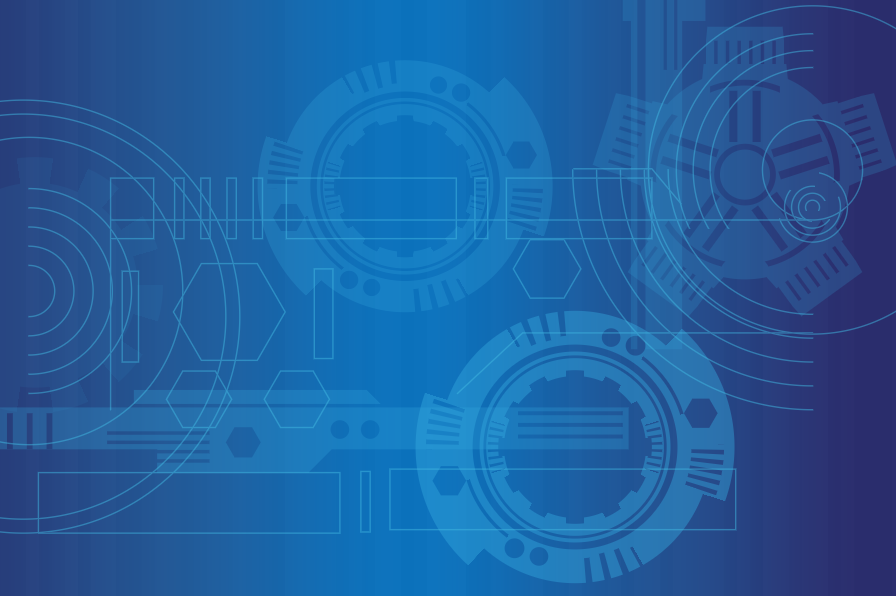
This background is drawn by a Shadertoy shader. Its source:

```glsl
float pixel;
float lineDist = 9.0;

float fill(float d) { return clamp(0.5 - d / pixel, 0.0, 1.0); }
float stroke(float d) { return fill(abs(d) - 0.006); }
float hash(float n) { return fract(sin(n * 91.7) * 437.58); }
// Bars of a given half width, repeated along x
float bars(float x, float period, float w) { return abs(mod(x, period) - 0.5 * period) - w; }

float box(vec2 p, float left, float top, float right, float bottom) {
  return max(max(left - p.x, p.x - right), max(top - p.y, p.y - bottom));
}

float hexagon(vec2 p, float r) {
  p = abs(p);
  return max(p.y, p.x * 0.866 + p.y * 0.5) - r * 0.866;
}

// Outline pieces collected in lineDist
void add(float d) { lineDist = min(lineDist, abs(d)); }
void frame(vec2 p, float l, float t, float r, float b) { add(box(p, l, t, r, b)); }
void link(vec2 p, float x0, float y0, float x1, float y1) {
  vec2 a = p - vec2(x0, y0), b = vec2(x1 - x0, y1 - y0);
  add(length(a - b * clamp(dot(a, b) / dot(b, b), 0.0, 1.0)));
}

// Mechanical ring; both halves share the same cut-outs
float gearRing(vec2 q) {
  vec2 s = q.x < 0.0 ? -q : q;
  float r = length(s), h = degrees(atan(s.y, s.x)), arc = r * 0.01745;
  float tab = fill((abs(h - 14.0) - 34.0) * arc);
  float body = fill(r - mix(1.17, 1.37, tab)) * fill(0.88 - r);
  float holes = hexagon(s - vec2(1.08, 0.29), 0.145);
  holes = min(holes, length(s - vec2(0.31, 0.94)) - 0.08);
  holes = min(holes, length(s - vec2(0.52, 0.87)) - 0.085);
  float reach = 0.08 + 0.06 * hash(floor(h / 8.0));
  holes = min(holes, max(max(bars(h, 8.0, 1.4) * arc, abs(r - 1.08) - reach), h + 60.0));
  holes = min(holes, max(max(bars(h, 4.0, 0.9) * arc, abs(r - 1.14) - 0.14), abs(h + 9.0) - 10.0));
  holes = min(holes, max(abs(r - 0.96) - 0.015, abs(h - 35.0) - 18.0));
  body *= 1.0 - fill(holes);

  // Inner toothed rim
  float teeth = 0.05 * fill(bars(h, 30.0, 8.0) * arc);
  float rim = fill(r - 0.82) * fill(0.66 - teeth - r);
  float ticks = max(bars(h, 5.0, 0.9) * arc, abs(h) - 17.5);
  rim *= 1.0 - fill(max(ticks, abs(r - 0.69) - 0.06));
  return max(body, rim * (1.0 - fill(abs(r - 0.775) - 0.012)));
}

// Wheel with five broad teeth and cut spokes
float spokedWheel(vec2 q) {
  float r = length(q), a = mod(atan(q.y, q.x) + 0.314, 1.2566) - 0.6283;
  vec2 s = r * vec2(cos(a), sin(a));
  float shape = min(r - 0.9, max(abs(s.y) - 0.45 + 0.1 * s.x, s.x - 1.27));
  float cuts = max(abs(abs(s.y) - 0.1) - 0.035, abs(s.x - 0.5) - 0.22);
  cuts = min(cuts, max(abs(r - 0.79) - 0.025, abs(s.y) - 0.3));
  cuts = min(cuts, max(bars(s.y, 0.1, 0.015), abs(s.x - 1.05) - 0.1));
  return fill(shape) * (1.0 - fill(min(cuts, abs(r - 0.24) - 0.025)));
}

// Horizontal and vertical machine beams
float beams(vec2 p) {
  float across = box(p, -1.0, 3.5, 5.4, 3.86);
  across = min(across, box(p, 1.35, 3.84, 6.71 - p.y, 4.06));
  across = min(across, box(p, 1.15, 3.35, p.y - 0.2, 3.47));
  float cuts = max(bars(p.y, 0.1, 0.017), box(p, 4.45, 3.5, 5.35, 3.8));
  cuts = min(cuts, max(bars(p.y, 0.08, 0.015), box(p, 0.92, 3.7, 1.8, 4.0)));
  cuts = min(cuts, max(bars(p.x, 0.17, 0.025), box(p, 0.0, 3.55, 0.55, 3.86)));
  cuts = min(cuts, hexagon(p - vec2(2.09, 3.8), 0.15));
  cuts = min(cuts, length(vec2(abs(p.x - 3.05) - 0.13, p.y - 3.69)) - 0.08);
  float down = min(box(p, 5.42, -1.0, 5.86, 3.0), box(p, 5.35, -1.0, 6.06, 0.18));
  float grooves = max(bars(p.x, 0.09, 0.014), box(p, 5.66, 0.0, 5.84, 0.6));
  grooves = min(grooves, abs(p.x - 5.51) - 0.035);
  return max(fill(across) * (1.0 - fill(cuts)), 0.7 * fill(down) * (1.0 - fill(grooves)));
}

// Fine circuit outlines
void circuits(vec2 p) {
  frame(p, 0.95, 1.53, 1.32, 2.05);
  frame(p, 2.46, 1.53, 3.92, 2.05);
  for (float i = 0.0; i < 4.0; i++) frame(p, 1.5 + 0.225 * i, 1.53, 1.58 + 0.225 * i, 2.05);
  frame(p, 4.08, 1.53, 4.19, 2.05);
  frame(p, 4.35, 1.53, 5.6, 2.05);
  frame(p, 1.05, 2.33, 1.19, 3.11);
  frame(p, 2.7, 2.31, 2.86, 3.08);
  frame(p, 0.33, 4.06, 2.92, 4.58);
  frame(p, 3.1, 4.05, 3.18, 4.57);
  frame(p, 3.35, 4.03, 6.32, 4.55);
  add(hexagon(p - vec2(1.97, 2.68), 0.48));
  add(hexagon(p - vec2(4.7, 2.31), 0.29));
  add(hexagon(vec2(abs(p.x - 2.13) - 0.42, p.y - 3.43), 0.28));
  link(p, 0.95, 1.89, 7.0, 1.89);
  link(p, 0.95, 2.0, 0.95, 3.52);
  link(p, 4.93, 1.45, 5.6, 1.45);
  link(p, 5.6, 1.45, 5.85, 1.75);
  link(p, 3.93, 3.38, 4.49, 2.86);
  link(p, 4.49, 2.86, 6.98, 2.86);
}

// Concentric dials at both sides
void dials(vec2 p) {
  vec2 right = p - vec2(6.98, 1.46), left = p - vec2(0.25, 2.5), eye = right - vec2(0, 0.32);
  float rr = length(right), rl = length(left), outer = length(p - vec2(0.2, 2.72));
  add(rr - 1.41);
  add(rr - 0.43);
  add(abs(outer - 1.8) - 0.06);
  add(rl - 1.32);
  for (float i = 0.0; i < 5.0; i++) {
    add(max(abs(rr - 1.24 - 0.205 * i), max(right.x, -right.y)));
    add(max(abs(rr - 0.88 - 0.145 * min(i, 2.0)), max(right.x, right.y - 0.5)));
    add(max(abs(rl - 0.22 - 0.165 * i), -left.x));
    add(max(abs(length(eye) - 0.06 * (i + 1.0)), sin(atan(eye.y, eye.x) + i) - 0.5));
  }
}

void mainImage(out vec4 fragColor, in vec2 fragCoord) {
  // Canvas is 5.12 units high, y runs downward
  pixel = 5.12 / iResolution.y;
  vec2 p = vec2(fragCoord.x, iResolution.y - fragCoord.y) * pixel;
  vec3 glow = vec3(0.20, 0.66, 0.87);

  // Blue sweep with soft vertical bands
  vec3 color = mix(vec3(0.16, 0.24, 0.48), vec3(0.14, 0.35, 0.59), smoothstep(-0.3, 1.7, p.x));
  color = mix(color, vec3(0.05, 0.45, 0.74), smoothstep(1.2, 3.5, p.x));
  color = mix(color, vec3(0.14, 0.32, 0.57), smoothstep(3.6, 5.9, p.x));
  color = mix(color, vec3(0.17, 0.18, 0.43), smoothstep(5.5, 7.5, p.x));
  color += 0.012 * (hash(floor(p.x * 9.0)) - 0.5);

  // Translucent machinery
  vec2 flip = vec2(1, -1), hub = p - vec2(0.3, 2.45);
  float cog = 0.88 + 0.22 * step(0.0, sin(atan(hub.y, hub.x) * 11.0));
  color = mix(color, glow, 0.08 * fill(length(hub) - cog));
  color = mix(color, glow, 0.20 * spokedWheel((p - vec2(6.4, 1.5)) * flip));
  color = mix(color, glow, 0.27 * beams(p));
  color = mix(color, glow, 0.25 * gearRing((p - vec2(3.48, 1.6)) * flip / 0.925));
  color = mix(color, glow, 0.43 * gearRing((p - vec2(4.94, 3.84)) * flip));

  // Line work
  circuits(p);
  dials(p);
  fragColor = vec4(mix(color, vec3(0.25, 0.72, 0.88), 0.5 * stroke(lineDist)), 1.0);
}
```
